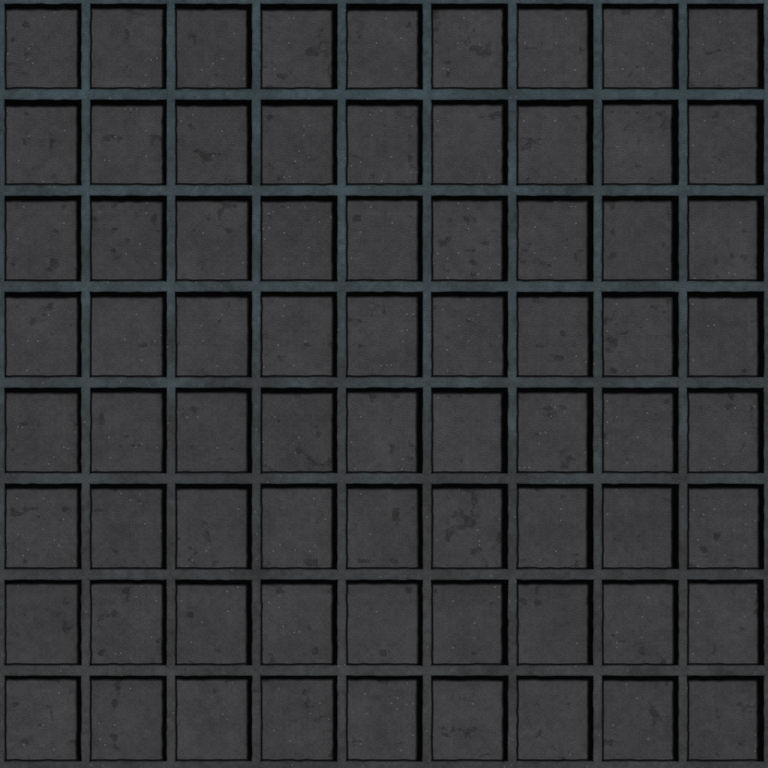
This texture is drawn by a Shadertoy shader. Its source:

```glsl
// A dark rubber mat: a raised grid of bars around sunken rectangular pockets.
// Each pocket is shaded by its distance to four walls (deep shade at top and
// right, thin seams at left and bottom), then worn with noise, grain and specks.

const vec2 CELLS = vec2(9.0, 8.0);               // pockets across and down
const vec2 BAR_HALF = vec2(0.0058, 0.0070);      // half widths of the bars
const vec2 GRID_SHIFT = vec2(0.0004, 0.0020);    // offset of the bar centres
const vec2 SHADE_MIN = vec2(0.0050, 0.0052);     // right and top shade, thinnest
const vec2 SHADE_GAIN = vec2(0.0034, 0.0026);    // growth toward right and top
const float SEAM = 0.0022;                       // left and bottom seam width
const float WOBBLE = 0.0011;                     // raggedness of the edges
const float GRAIN = 0.024;
const float SPECK_CHANCE = 0.018;

const vec3 FLOOR_COLOR = vec3(0.240, 0.238, 0.245);
const vec3 BAR_COLOR = vec3(0.225, 0.232, 0.235);
const vec3 BAR_COOL = vec3(0.225, 0.272, 0.290);
const vec3 SHADE_COLOR = vec3(0.015, 0.016, 0.018);
const vec3 SPECK_COLOR = vec3(0.40, 0.39, 0.38);

float hash(vec2 p) {
    return fract(sin(dot(p, vec2(127.1, 311.7))) * 43758.5453);
}

float noise(vec2 p) {
    vec2 i = floor(p), f = fract(p);
    f = f * f * (3.0 - 2.0 * f);
    return mix(mix(hash(i), hash(i + vec2(1, 0)), f.x),
               mix(hash(i + vec2(0, 1)), hash(i + vec2(1, 1)), f.x), f.y);
}

float fbm(vec2 p) {
    float sum = 0.0, amp = 0.5;
    for (int i = 0; i < 4; i++) {
        sum += amp * noise(p);
        p = p * 2.03 + 17.0;
        amp *= 0.5;
    }
    return sum / 0.9375;
}

// Small round flecks scattered one per tile, most tiles left empty.
float specks(vec2 uv, float tiles) {
    vec2 id = floor(uv * tiles);
    vec2 centre = 0.3 + 0.4 * vec2(hash(id + 3.1), hash(id + 7.7));
    float d = length(fract(uv * tiles) - centre);
    return step(hash(id), SPECK_CHANCE) * (1.0 - smoothstep(0.08, 0.30, d));
}

void mainImage(out vec4 fragColor, in vec2 fragCoord) {
    vec2 uv = fragCoord / iResolution.xy;
    float aa = max(1.0 / iResolution.y, 0.0010);

    // Cell coordinates and wall distances, in canvas units
    vec2 pitch = 1.0 / CELLS;
    vec2 grid = (uv - GRID_SHIFT) * CELLS;
    vec2 id = floor(grid);
    vec2 local = fract(grid) * pitch;
    vec2 ragged = WOBBLE * (vec2(noise(uv * 95.0), noise(uv * 95.0 + 40.0)) - 0.5);
    vec2 low = local - BAR_HALF + ragged;             // from left and bottom
    vec2 high = pitch - local - BAR_HALF + ragged;    // from right and top
    float inside = min(min(low.x, low.y), min(high.x, high.y));
    float pocket = smoothstep(-aa, aa, inside);

    // Shade cast inside the pocket, differing a little between cells
    vec2 vary = 0.85 + 0.3 * vec2(hash(id + 1.3), hash(id + 5.9));
    vec2 depth = (SHADE_MIN + SHADE_GAIN * uv) * vary;
    vec2 lit = smoothstep(depth - 0.0022, depth + 0.0030, high);
    vec2 seam = smoothstep(vec2(SEAM * 0.4), vec2(SEAM * 1.7), low);
    float light = lit.x * lit.y * mix(0.22, 1.0, seam.x) * mix(0.22, 1.0, seam.y);
    light *= 0.93 + 0.07 * smoothstep(0.0, 0.022, min(high.x, high.y));

    // Pocket floor: soft stains, pits and pale flecks
    float stain = fbm(uv * 26.0);
    float fine = fbm(uv * 130.0 + 9.0);
    float tone = 0.97 + 0.06 * hash(id + 11.0);
    vec3 ground = FLOOR_COLOR * tone * (1.0 + 0.16 * (stain - 0.5) + 0.18 * (fine - 0.5));
    ground *= 1.0 - 0.22 * smoothstep(0.68, 0.82, fbm(uv * 60.0 + 31.0));
    ground = mix(ground, SPECK_COLOR, 0.55 * specks(uv, 150.0));
    ground = mix(SHADE_COLOR, ground, light);

    // Bars: cooler toward the top, scuffed, with a faint rounded edge
    float patches = fbm(uv * 18.0 + 53.0);
    float cool = smoothstep(0.15, 0.95, uv.y + 0.5 * (patches - 0.5));
    vec3 bar = mix(BAR_COLOR, BAR_COOL, cool);
    bar *= 1.0 + 0.30 * (patches - 0.5) + 0.28 * (fine - 0.5);
    bar *= 0.84 + 0.16 * smoothstep(0.0, 0.0028, -inside);
    bar = mix(bar, SPECK_COLOR, 0.35 * specks(uv + 0.37, 130.0));

    vec3 color = mix(bar, ground, pocket);
    float grain = hash(floor(uv * 512.0)) - 0.5;
    color += GRAIN * grain * mix(1.0, 0.25 + 0.75 * light, pocket);
    fragColor = vec4(clamp(color, 0.0, 1.0), 1.0);
}
```
